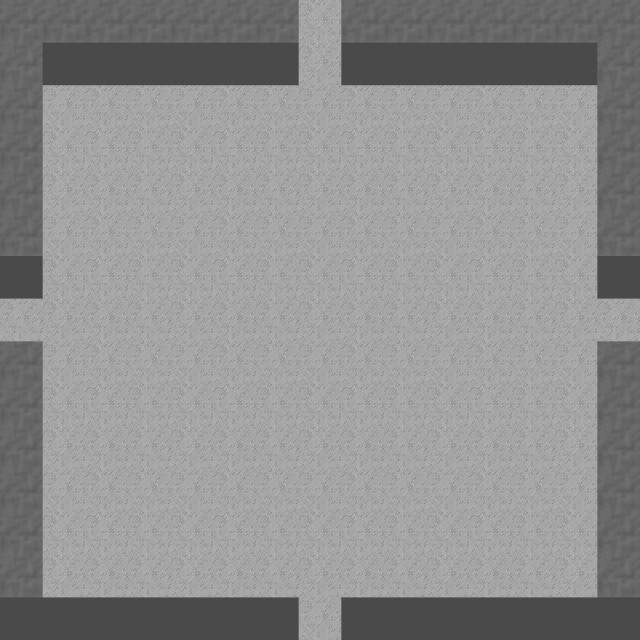
Reproduce this texture procedurally as a Shadertoy shader.

```glsl
// A square stone room seen from above on a 15 by 15 tile grid: pale floor,
// crossing passages, mottled wall tops and flat dark wall faces.
// Smoothed boxes place the layers; tile-periodic noise gives the stone grain.

const float TILES = 15.0;
const vec3 FLOOR_COLOR = vec3(0.64);
const vec3 WALL_COLOR = vec3(0.40);
const vec3 FACE_COLOR = vec3(0.29);

float hash(vec2 p) {
    vec3 q = fract(vec3(p.xyx) * 0.1031);
    q += dot(q, q.yzx + 33.33);
    return fract((q.x + q.y) * q.z);
}

// Value noise that repeats after "period" cells
float tiledNoise(vec2 p, float period, float seed) {
    vec2 cell = floor(p);
    vec2 f = fract(p);
    f = f * f * (3.0 - 2.0 * f);
    vec2 a = mod(cell, period) + seed;
    vec2 b = mod(cell + 1.0, period) + seed;
    return mix(mix(hash(a), hash(vec2(b.x, a.y)), f.x),
               mix(hash(vec2(a.x, b.y)), hash(b), f.x), f.y);
}

// Coverage of an axis-aligned box with an edge one pixel wide
float boxMask(vec2 p, vec2 low, vec2 high, vec2 pixel) {
    vec2 inside = min(p - low, high - p) / pixel;
    vec2 cover = clamp(inside + 0.5, 0.0, 1.0);
    return cover.x * cover.y;
}

// Short rising scratches, one per cell, over a fine soft grain
float floorGrain(vec2 p) {
    const float CELLS = 16.0;
    vec2 g = p * CELLS;
    vec2 cell = mod(floor(g), CELLS);
    vec2 f = fract(g) - 0.5;
    float line = 1.0 - smoothstep(0.08, 0.5, abs(f.x - f.y));
    float depth = hash(cell + 7.0);
    float scratch = line * (0.3 + 1.4 * depth * depth * depth);
    float soft = tiledNoise(p * 8.0, 8.0, 41.0) - 0.5;
    float fine = tiledNoise(p * 32.0, 32.0, 83.0) - 0.5;
    return 0.026 - 0.075 * scratch + 0.022 * soft + 0.045 * fine;
}

// Wavy diagonal blotches with light and dark sides
float wallGrain(vec2 p) {
    vec2 warp = vec2(tiledNoise(p * 4.0, 4.0, 17.0),
                     tiledNoise(p * 4.0, 4.0, 29.0)) - 0.5;
    vec2 q = p + 0.12 * warp;
    float broad = tiledNoise(q * 8.0, 8.0, 53.0);
    float relief = broad - tiledNoise((q + vec2(-0.05, 0.05)) * 8.0, 8.0, 53.0);
    float fine = tiledNoise(p * 16.0, 16.0, 97.0) - 0.5;
    return 0.05 * relief + 0.03 * (broad - 0.5) + 0.02 * fine;
}

void mainImage(out vec4 fragColor, in vec2 fragCoord) {
    vec2 pixel = TILES / iResolution.xy;
    vec2 p = fragCoord * pixel;

    // Wall tops
    vec3 color = WALL_COLOR + wallGrain(p);

    // Wall faces: bottom row, below the top wall, above the side passages
    float face = boxMask(p, vec2(-1.0, -1.0), vec2(16.0, 1.0), pixel);
    face = max(face, boxMask(p, vec2(1.0, 13.0), vec2(14.0, 14.0), pixel));
    face = max(face, boxMask(p, vec2(-1.0, 8.0), vec2(16.0, 9.0), pixel));
    color = mix(color, FACE_COLOR, face);

    // Floor: the room and its two crossing passages
    float ground = boxMask(p, vec2(1.0), vec2(14.0, 13.0), pixel);
    ground = max(ground, boxMask(p, vec2(7.0, -1.0), vec2(8.0, 16.0), pixel));
    ground = max(ground, boxMask(p, vec2(-1.0, 7.0), vec2(16.0, 8.0), pixel));
    color = mix(color, FLOOR_COLOR + floorGrain(p), ground);

    fragColor = vec4(color, 1.0);
}
```
